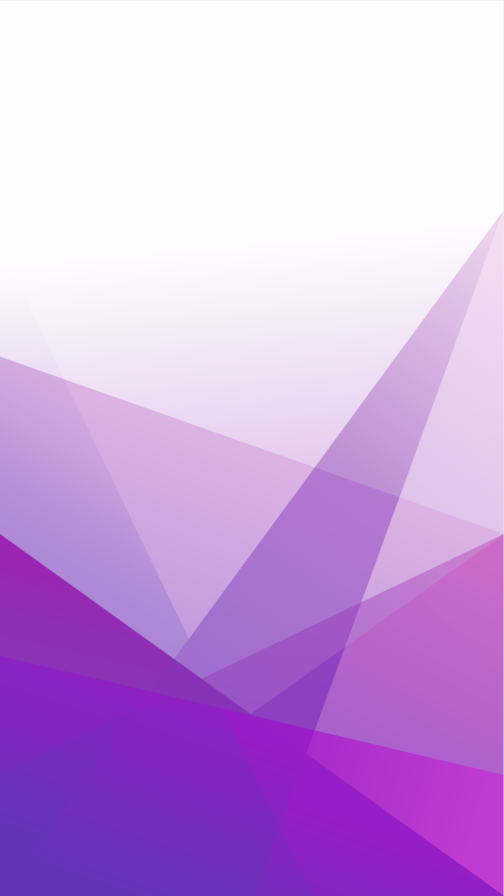
Write a Shadertoy shader that draws this background.

```glsl
// Overlapping translucent violet facets rising into a soft white haze.
#define HAZE_TOP 0.71
#define HAZE_TILT 0.05
#define HAZE_DEPTH 0.33
#define VEIL_ALPHA 0.30
#define SHADE_ALPHA 0.52
#define FOLD_ALPHA 0.13
#define RIM 0.0025

const vec3 WHITE  = vec3(1.0, 0.995, 1.0);
const vec3 HAZE   = vec3(0.87, 0.75, 0.91);
const vec3 SHADE  = vec3(0.60, 0.46, 0.80);
const vec3 VEIL   = vec3(0.57, 0.14, 0.69);
const vec3 VIOLET = vec3(0.50, 0.20, 0.74);
const vec3 INDIGO = vec3(0.39, 0.20, 0.715);
const vec3 ORCHID = vec3(0.59, 0.115, 0.78);

// Smooth half plane: 1 below the line through a and b, 0 above it.
float below(vec2 p, vec2 a, vec2 b) {
    float d = mix(a.y, b.y, (p.x - a.x) / (b.x - a.x)) - p.y;
    return clamp(d / fwidth(d) + 0.5, 0.0, 1.0);
}

// Linear blend of two colours as v runs from start to end.
vec3 ramp(vec3 first, vec3 last, float start, float end, float v) {
    return mix(first, last, clamp((v - start) / (end - start), 0.0, 1.0));
}

void mainImage(out vec4 fragColor, in vec2 fragCoord) {
    vec2 p = fragCoord / iResolution.xy;

    // Facet edges
    float slope   = below(p, vec2(0.0, 0.602), vec2(1.0, 0.404));
    float ridge   = below(p, vec2(0.0, 0.404), vec2(1.0, 0.0));
    float base    = below(p, vec2(0.0, 0.268), vec2(1.0, 0.135));
    float fanTop  = below(p, vec2(0.0, 0.135), vec2(1.0, 0.404));
    float fanLow  = below(p, vec2(0.0, 0.004), vec2(1.0, 0.404));
    float beamL   = below(p, vec2(0.0, 0.0), vec2(1.0, 0.766));
    float beamR   = below(p, vec2(0.505, 0.0), vec2(1.0, 0.766));
    float leftFold = below(p, vec2(0.127, 0.577), vec2(0.62, 0.0));
    float streak  = below(p, vec2(0.845, 0.33), vec2(1.0, 0.232));
    float beam = beamL * (1.0 - beamR);

    // Haze, its cool left corner and the pale wedge on the right
    float hazeTop = HAZE_TOP + HAZE_TILT * p.x;
    vec3 col = ramp(WHITE, HAZE, hazeTop, hazeTop - HAZE_DEPTH, p.y);
    float corner = leftFold * (1.0 - smoothstep(0.58, 0.70, p.y));
    col = mix(col, SHADE, 0.06 * corner);
    vec3 wedge = ramp(vec3(0.95, 0.87, 0.95), vec3(0.87, 0.76, 0.92), 1.12, 0.75, p.y + 0.4 * p.x);
    col = mix(col, wedge, beamR);
    float along = p.y + 0.4 * p.x;
    vec3 beamHigh = ramp(vec3(0.93, 0.83, 0.93), vec3(0.74, 0.56, 0.83), 1.14, 0.75, along);
    col = mix(col, beamHigh, beam);

    // Lilac slope, cooler toward the lower left, with a faint fold
    float drop = p.y + 0.2 * p.x;
    vec3 lilac = ramp(vec3(0.86, 0.70, 0.89), vec3(0.75, 0.60, 0.87), 0.60, 0.33, drop);
    float shade = 1.0 - smoothstep(0.40, 0.62, p.y + 0.4 * p.x);
    lilac = mix(lilac, SHADE, leftFold * (FOLD_ALPHA + (SHADE_ALPHA - FOLD_ALPHA) * shade));
    vec3 beamLow = ramp(vec3(0.71, 0.47, 0.82), vec3(0.62, 0.43, 0.81), 0.75, 0.40, along);
    lilac = mix(lilac, beamLow, beam);
    col = mix(col, lilac, slope);

    // Pink fan opening to the right, warmest at its tip
    vec3 veil = mix(VEIL, vec3(0.70, 0.20, 0.69), smoothstep(0.7, 1.0, p.x));
    col = mix(col, veil, VEIL_ALPHA * fanTop * (1.0 + 0.3 * p.x));
    float warm = p.y + 0.3 * p.x;
    vec3 fan = ramp(vec3(0.67, 0.38, 0.80), vec3(0.80, 0.42, 0.78), 0.40, 0.67, warm);
    fan = mix(fan, vec3(0.67, 0.38, 0.80), 0.10 * streak);
    fan = mix(fan, VIOLET, 0.70 * beam);
    col = mix(col, fan, fanLow);

    // Bright magenta corner
    float blaze = p.x - 0.5 * p.y;
    vec3 magenta = ramp(vec3(0.64, 0.16, 0.79), vec3(0.75, 0.23, 0.82), 0.46, 0.90, blaze);
    magenta = mix(magenta, ORCHID, 0.9 * beam);
    col = mix(col, magenta, base);

    // Plum ridge on the left
    vec3 plum = ramp(vec3(0.63, 0.13, 0.70), vec3(0.54, 0.20, 0.71), 0.42, 0.28, p.y + 0.13 * p.x);
    plum = mix(plum, VIOLET, 0.35 * beamL);
    col = mix(col, plum, ridge);

    // Deep floor, indigo to orchid, with faint facets
    float glow = 0.7 * p.x + 3.6 * p.y - 0.30;
    glow += 0.20 * (1.0 - leftFold) + 0.13 * (1.0 - fanTop) + 0.20 * beamR + 0.10 * beamL;
    vec3 ground = mix(INDIGO, ORCHID, clamp(glow, 0.0, 1.0));
    col = mix(col, ground, ridge * base);

    // Thin pale rim along the top and right
    float rim = max(step(1.0 - RIM, p.x), step(1.0 - 0.5 * RIM, p.y));
    col = mix(col, vec3(0.92), 0.5 * rim);

    fragColor = vec4(col, 1.0);
}
```
